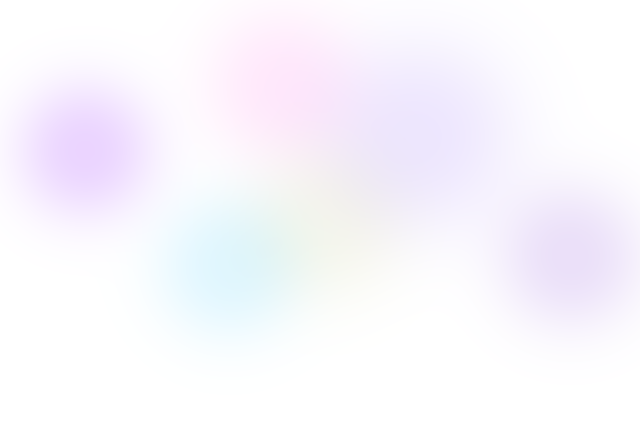
This background is drawn by a Shadertoy shader. Its source:

```glsl
// Soft pastel glows scattered over a white ground.
// Each glow is a flat-topped exponential falloff around its centre; the tints
// multiply together like thin layers of watercolour.

#define GLOW_COUNT 6
#define FALLOFF 2.5      // above 2.0 the core flattens and the rim tightens
#define SPREAD 1.0       // scales every glow radius
#define STRENGTH 1.0     // depth of the tints
#define FRAME_ASPECT 1.5 // layout width in units of canvas height

// Centre (xy) and radius (z), in units of canvas height
const vec3 GLOWS[GLOW_COUNT] = vec3[](
    vec3(0.200, 0.645, 0.162),  // violet, left
    vec3(0.660, 0.800, 0.180),  // pink, top
    vec3(0.985, 0.680, 0.228),  // lavender, upper right
    vec3(0.537, 0.371, 0.172),  // cyan, lower middle
    vec3(0.762, 0.470, 0.185),  // cream, middle
    vec3(1.338, 0.395, 0.172)   // mauve, right
);

// Colour of each glow at its core
const vec3 TINTS[GLOW_COUNT] = vec3[](
    vec3(0.920, 0.832, 1.000),
    vec3(1.000, 0.912, 0.985),
    vec3(0.930, 0.902, 0.995),
    vec3(0.880, 0.967, 1.000),
    vec3(0.970, 0.972, 0.928),
    vec3(0.920, 0.877, 0.975)
);

// 1 at the centre, fading smoothly to 0 past the radius
float glow(vec2 point, vec3 shape) {
    float reach = length(point - shape.xy) / (shape.z * SPREAD);
    return exp(-pow(reach, FALLOFF));
}

void mainImage(out vec4 fragColor, in vec2 fragCoord) {
    vec2 point = fragCoord / iResolution.xy * vec2(FRAME_ASPECT, 1.0);

    // Layer the tints over white
    vec3 color = vec3(1.0);
    for (int i = 0; i < GLOW_COUNT; i++) {
        color *= mix(vec3(1.0), TINTS[i], STRENGTH * glow(point, GLOWS[i]));
    }

    fragColor = vec4(color, 1.0);
}
```
